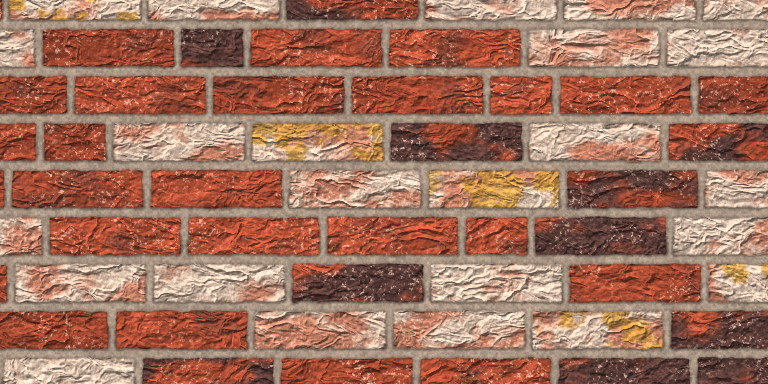
A Shadertoy shader for this texture:

```glsl
// Weathered brick wall: rough red, burnt and lime-washed bricks in sandy mortar.

// Lengths are fractions of the canvas height.
#define BRICK_PITCH 0.3612
#define ROW_PITCH 0.1224
#define JOINT vec2(0.021, 0.025)
#define EDGE_WOBBLE 0.009
#define FOLD_DEPTH 1.9
#define RED vec3(0.69, 0.31, 0.21)
#define PINK vec3(0.77, 0.51, 0.41)
#define BURNT vec3(0.32, 0.23, 0.22)
#define PALE vec3(0.88, 0.79, 0.71)
#define OCHRE vec3(0.80, 0.58, 0.24)
#define MORTAR vec3(0.68, 0.60, 0.53)

const int ROWS = 9;
// First joint of each row, in brick pitches.
const float ROW_SHIFT[ROWS] = float[ROWS](0.04, 0.28, 0.51, 0.29, 0.06, 0.33, 0.08, 0.81, 0.0);
// Joint after which a row holds a half brick (99 = none).
const float HALF_AT[ROWS] = float[ROWS](99., 1., 3., 0., 99., 3., 99., 99., 99.);

float hash(vec2 p) {
    return fract(sin(dot(p, vec2(127.1, 311.7))) * 43758.5453);
}

float noise(vec2 p) {
    vec2 i = floor(p), f = fract(p);
    f = f * f * (3.0 - 2.0 * f);
    return mix(mix(hash(i), hash(i + vec2(1, 0)), f.x),
               mix(hash(i + vec2(0, 1)), hash(i + vec2(1, 1)), f.x), f.y);
}

float fbm(vec2 p) {
    float sum = 0.0, amp = 0.533;
    for (int i = 0; i < 4; i++) {
        sum += amp * noise(p);
        p = mat2(1.6, 1.2, -1.2, 1.6) * p + 3.7;
        amp *= 0.5;
    }
    return sum;
}

float boxDistance(vec2 p, vec2 halfSize, float radius) {
    vec2 d = abs(p) - halfSize + radius;
    return length(max(d, 0.0)) + min(max(d.x, d.y), 0.0) - radius;
}

// Height of the creased clay face.
float relief(vec2 p, vec2 id) {
    vec2 q = p * vec2(15.0, 25.0) + id * 17.3;
    q += 2.2 * (vec2(fbm(q * 0.7), fbm(q * 0.7 + 31.0)) - 0.5);
    float ridge = 1.0 - abs(2.0 * fbm(q) - 1.0);
    return ridge * ridge + 0.25 * fbm(p * 110.0);
}

vec3 brickColor(vec2 p, vec2 id, float height, float grain) {
    float kind = hash(id + 4.2);
    float blotch = fbm(p * vec2(9.0, 15.0) + id * 7.7);
    vec3 col = RED * mix(0.82, 1.12, fbm(p * 22.0 + id)) * mix(0.9, 1.1, hash(id + 9.1));

    // Kiln-burnt patches
    float burnt = step(0.44, kind) * step(kind, 0.70);
    float burn = mix(0.4 * smoothstep(0.55, 0.75, blotch), smoothstep(0.32, 0.56, blotch), burnt);
    col = mix(col, BURNT * mix(0.8, 1.25, grain), 0.9 * burn);

    // Lime wash, sometimes stained with ochre
    float washed = step(0.70, kind);
    float lime = smoothstep(0.32, 0.58, blotch + 0.18 * (height - 0.6));
    col = mix(col, mix(PINK, PALE, lime), washed * 0.93);
    float stain = step(0.95, kind) * smoothstep(0.50, 0.62, fbm(p * 18.0 + id * 3.1));
    col = mix(col, OCHRE, 0.8 * stain);

    // Dusty highlights on the high grain
    float dust = smoothstep(0.56, 0.78, grain) * smoothstep(0.35, 0.65, fbm(p * 13.0 + 50.0));
    return mix(col, PALE, 0.55 * dust);
}

void mainImage(out vec4 fragColor, in vec2 fragCoord) {
    float pixel = 1.0 / iResolution.y;
    vec2 p = fragCoord * pixel;

    // Brick cell: row, column and optional half brick
    float v = (1.0 - p.y) / ROW_PITCH + 0.479;
    int row = clamp(int(floor(v)), 0, ROWS - 1);
    float u = p.x / BRICK_PITCH - ROW_SHIFT[row];
    float halfAt = HALF_AT[row];
    bool isHalf = u >= halfAt && u < halfAt + 0.5;
    if (u >= halfAt + 0.5) u -= 0.5;
    float len = isHalf ? 0.5 : 1.0;
    float start = isHalf ? halfAt : floor(u);
    vec2 id = vec2(isHalf ? start + 0.5 : start, float(row));

    // Brick outline with ragged edges
    vec2 local = vec2((u - start - 0.5 * len) * BRICK_PITCH, (0.5 - fract(v)) * ROW_PITCH);
    vec2 halfSize = 0.5 * (vec2(len * BRICK_PITCH, ROW_PITCH) - JOINT);
    float d = boxDistance(local, halfSize, 0.006) + EDGE_WOBBLE * (fbm(p * 42.0) - 0.5);

    // Brick face lit from the upper left
    float grain = fbm(p * 150.0);
    float height = relief(p, id);
    float slope = height - relief(p + vec2(-0.002, 0.0035), id);
    vec3 brick = brickColor(p, id, height, grain);
    brick *= 1.0 + clamp(FOLD_DEPTH * slope, -0.5, 0.25);
    brick *= mix(0.8, 1.12, grain) * mix(0.78, 1.0, smoothstep(0.0, 0.006, -d));

    // Sandy mortar, shaded beneath the bricks
    vec3 mortar = MORTAR * mix(0.78, 1.22, grain) * mix(0.92, 1.08, fbm(p * 30.0));
    float shadow = local.y < 0.0 ? 0.35 : 0.15;
    mortar *= 1.0 - shadow * (1.0 - smoothstep(0.0, 0.009, d));

    float edge = max(pixel, 0.0015);
    fragColor = vec4(mix(brick, mortar, smoothstep(-edge, edge, d)), 1.0);
}
```
